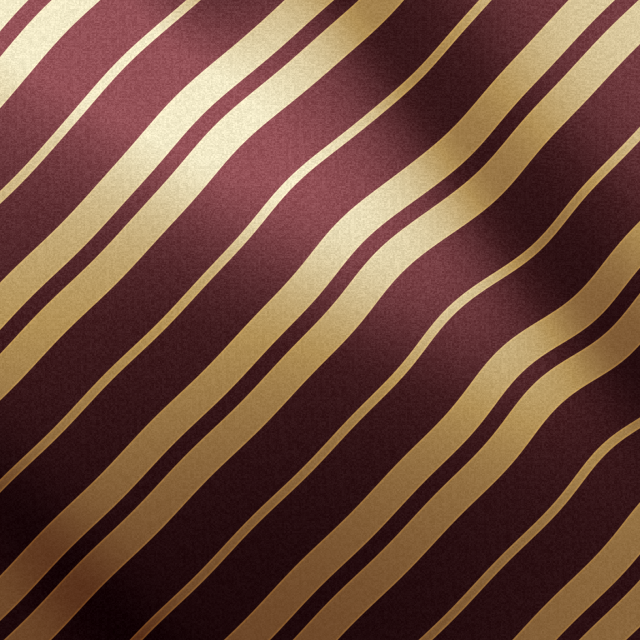
A Shadertoy shader for this pattern:

```glsl
// Diagonal regimental stripes in gold on maroon satin, gently draped.
// Periodic band distances give the stripes; two soft folds both bend them
// and shade the cloth along a dark-mid-bright ramp, with fine grain on top.

float hash(vec2 p) {
    return fract(sin(dot(p, vec2(127.1, 311.7))) * 43758.5453);
}

float bell(float x, float width) {
    return exp(-x * x / (width * width));
}

// Signed distance to a band that repeats once per unit
float band(float u, float center, float halfWidth) {
    return abs(fract(u - center + 0.5) - 0.5) - halfWidth;
}

// Three-stop ramp, extrapolated slightly past both ends
vec3 ramp(vec3 dark, vec3 mid, vec3 bright, float light) {
    return light < 0.5 ? mix(dark, mid, light * 2.0)
                       : mix(mid, bright, light * 2.0 - 1.0);
}

void mainImage(out vec4 fragColor, in vec2 fragCoord) {
    vec2 p = fragCoord / iResolution.y;
    float pixel = 1.0 / iResolution.y;

    // Fold coordinates: zero on the raised crest and in the shaded valley
    float crest = 0.55 * p.x + 0.72 * p.y - 0.75;
    float valley = p.x + 0.72 * p.y - 1.3;

    // Stripe coordinate, bent by the folds
    float bend = 0.016 * bell(valley, 0.11) - 0.018 * bell(crest, 0.09)
               - 0.008 * p.y + 0.002 * sin(19.0 * (p.x + p.y));
    float period = 0.4505;
    float u = (p.x + 1.0 - p.y - bend + 0.003) / period;

    // Two wide bands and one thin band per repeat
    float d = min(band(u, 0.08, 0.0795), band(u, 0.319, 0.081));
    d = min(d, band(u, 0.7015, 0.0235)) * period * 0.7071;
    float gold = 1.0 - smoothstep(-0.75 * pixel, 0.75 * pixel, d);

    // Light: falls off downward, glows on the crest, dims in the valleys
    float light = 0.95 * smoothstep(-0.05, 1.0, p.y);
    light += 0.42 * bell(crest, 0.13) * smoothstep(0.1, 0.75, p.y);
    light -= 0.55 * bell(valley, valley > 0.0 ? 0.2 : 0.11)
           * smoothstep(0.1, 0.5, p.y);
    light += 0.2 * smoothstep(0.4, 1.0, p.x) * (1.0 - p.y);
    light -= 0.18 * bell(p.x + 0.9 * p.y - 0.2, 0.1);
    light -= 0.25 * bell(length(p - vec2(0.33, 1.02)), 0.1);
    light = clamp(light, -0.2, 1.2);

    vec3 maroonColor = ramp(vec3(0.11, 0.03, 0.04), vec3(0.25, 0.11, 0.12),
                            vec3(0.49, 0.26, 0.28), light);
    vec3 goldColor = ramp(vec3(0.43, 0.28, 0.16), vec3(0.70, 0.57, 0.34),
                          vec3(0.88, 0.82, 0.66), light);

    // Warm sheen along the edges of the gold
    float rim = bell(d + 0.0015, 0.0015);
    goldColor += vec3(0.10, 0.07, 0.01) * rim * (1.0 - 0.6 * light);

    // Woven grain
    vec3 color = mix(maroonColor, goldColor, gold);
    float grain = hash(floor(p * 512.0)) + hash(floor(p * 300.0) + 7.0) - 1.0;
    color += grain * (0.02 + 0.035 * clamp(light, 0.0, 1.0));

    fragColor = vec4(clamp(color, 0.0, 1.0), 1.0);
}
```
